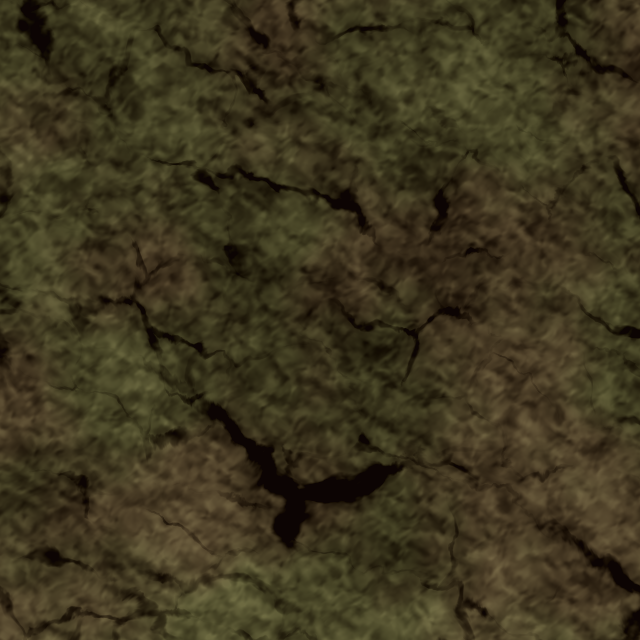
This texture is drawn by a three.js fragment shader. Its source:

```glsl
varying vec2 vUv;

const vec3 CREVICE = vec3(0.09, 0.06, 0.02);
const vec3 PALE_STONE = vec3(0.38, 0.35, 0.23);
const vec3 RUST_SHIFT = vec3(0.018, -0.008, -0.004);
const vec3 MOSS_SHIFT = vec3(-0.012, 0.008, -0.016);

float hash(vec2 p) {
  vec3 q = fract(vec3(p.xyx) * 0.1031);
  q += dot(q, q.yzx + 33.33);
  return fract((q.x + q.y) * q.z);
}

vec2 hash2(vec2 p) {
  return vec2(hash(p), hash(p + 57.3));
}

float noise(vec2 p) {
  vec2 i = floor(p);
  vec2 f = fract(p);
  f = f * f * (3.0 - 2.0 * f);
  float low = mix(hash(i), hash(i + vec2(1.0, 0.0)), f.x);
  float high = mix(hash(i + vec2(0.0, 1.0)), hash(i + 1.0), f.x);
  return mix(low, high, f.y);
}

float fbm(vec2 p) {
  float sum = 0.0;
  float amp = 0.533;
  for (int i = 0; i < 4; i++) {
    sum += amp * noise(p);
    p = mat2(0.8, 0.6, -0.6, 0.8) * p * 2.03 + 11.7;
    amp *= 0.5;
  }
  return sum;
}

// x runs along the slanting strata, y across them
vec2 alongStrata(vec2 p, float angle) {
  float c = cos(angle);
  float s = sin(angle);
  return vec2(c * p.x - s * p.y, s * p.x + c * p.y);
}

vec2 warp(vec2 p, float frequency, float amount) {
  vec2 q = p * frequency;
  return p + amount * (vec2(fbm(q + 3.1), fbm(q + 41.9)) - 0.5);
}

// Distance to the nearest border between irregular cells
float cellBorder(vec2 p) {
  vec2 cell = floor(p);
  vec2 f = fract(p);
  vec2 nearest = vec2(0.0);
  float best = 8.0;
  for (int y = -1; y <= 1; y++) {
    for (int x = -1; x <= 1; x++) {
      vec2 g = vec2(float(x), float(y));
      vec2 r = g + hash2(cell + g) - f;
      if (dot(r, r) < best) {
        best = dot(r, r);
        nearest = r;
      }
    }
  }
  float border = 8.0;
  for (int y = -2; y <= 2; y++) {
    for (int x = -2; x <= 2; x++) {
      vec2 g = vec2(float(x), float(y));
      vec2 r = g + hash2(cell + g) - f;
      vec2 gap = r - nearest;
      if (dot(gap, gap) > 0.0001) {
        border = min(border, dot(0.5 * (r + nearest), normalize(gap)));
      }
    }
  }
  return border;
}

// Broken fissures: a dark core that swells and fades, inside a soft shadow
float fissures(vec2 p, vec2 scale, float width, float seed) {
  float d = cellBorder(p * scale + seed) / scale.y;
  float open = smoothstep(0.4, 0.75, fbm(p * scale * 1.7 + seed * 3.0));
  float w = width * (0.25 + open);
  float core = 1.0 - smoothstep(0.25 * w, w, d);
  float shadow = exp(-d / (2.2 * width));
  return open * core * 0.85 + (0.12 + 0.4 * open) * shadow * 0.6;
}

// Short slanted flecks
float grain(vec2 p) {
  vec2 q = alongStrata(warp(p, 25.0, 0.02), 0.55);
  float coarse = noise(q * vec2(48.0, 85.0));
  float fine = noise(alongStrata(q, -1.2) * vec2(95.0, 150.0) + 19.0);
  return mix(coarse, fine, 0.42);
}

void main() {
  vec2 bent = warp(warp(vUv, 5.0, 0.13), 32.0, 0.035);
  vec2 strata = alongStrata(bent, 0.42);

  // Stone tone from broad patches down to flecks
  float tone = 0.67 + 0.16 * (0.5 - vUv.y);
  tone += 0.75 * (fbm(alongStrata(vUv, 0.4) * vec2(3.0, 4.5) + 7.0) - 0.5);
  tone += 0.6 * (fbm(strata * vec2(13.0, 20.0) + 31.0) - 0.5);
  tone += 0.9 * (grain(vUv) - 0.5);

  // Large fissures and finer side cracks
  float dark = fissures(strata, vec2(2.6, 4.0), 0.014, 4.0);
  dark += 0.6 * fissures(strata, vec2(5.5, 8.5), 0.007, 23.0);
  tone -= dark;

  // Rusty and mossy stains
  vec3 color = mix(CREVICE, PALE_STONE, clamp(tone, -0.15, 1.2));
  float stain = smoothstep(0.3, 0.7, fbm(vUv * 5.0 + 63.0));
  color += mix(RUST_SHIFT, MOSS_SHIFT, stain) * clamp(tone + 0.3, 0.0, 1.0);
  gl_FragColor = vec4(max(color, 0.01), 1.0);
}
```
